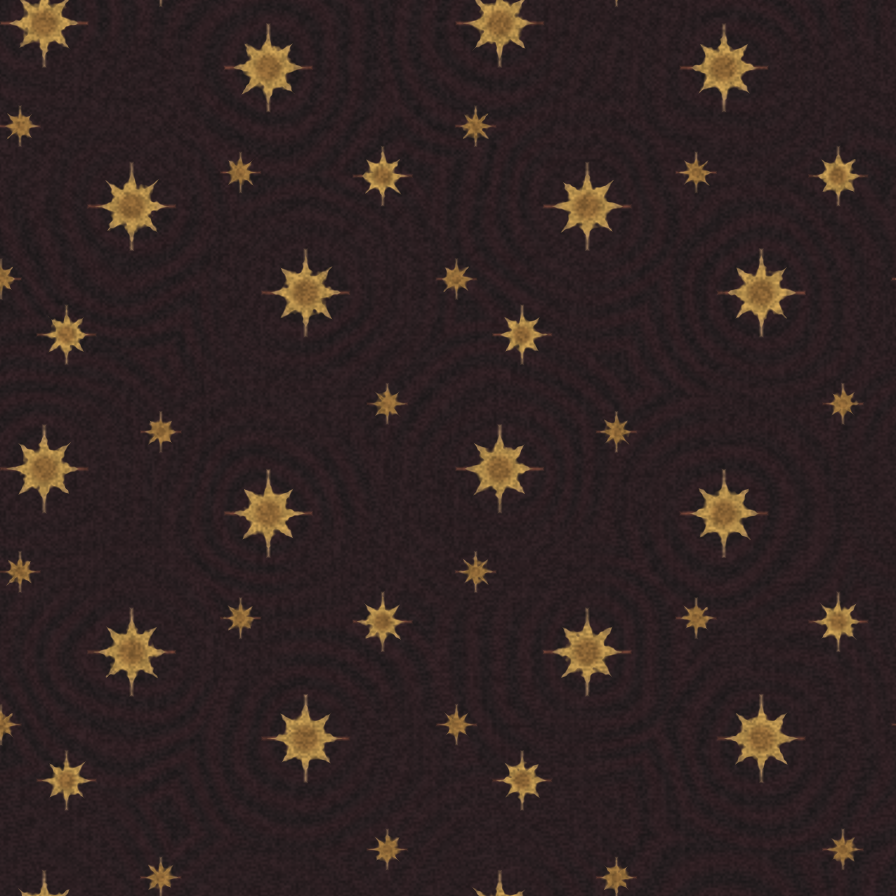
A Shadertoy shader for this pattern:

```glsl
// Woven night-sky cloth: gold eight-pointed stars in three sizes on dark maroon.
// One tile of eleven stars repeats with fract; faint broken rings circle the large
// stars, and value noise gives the yarn grain and the soft, ragged edges.

#define TILE vec2(0.5085, 0.4974)        // repeat size in canvas units
#define VALLEY 0.46                      // body radius between points
#define TIP 0.80                         // body radius at points
#define RAY_WIDTH 0.030                  // half width of the long thin rays
#define RING_STEP 0.029                  // spacing of the background rings
#define GRAIN_FREQ 380.0                 // yarn cells across the canvas
#define EDGE_BLUR 0.0021                 // softness of the woven edges
#define GOLD vec3(0.71, 0.56, 0.30)
#define BRONZE vec3(0.51, 0.36, 0.19)
#define RUST vec3(0.43, 0.25, 0.20)
#define TAN vec3(0.56, 0.44, 0.33)
#define MAROON vec3(0.186, 0.122, 0.134)
#define SHADOW vec3(0.134, 0.112, 0.118)

const float PI = 3.14159;
const int STAR_COUNT = 11;
const int LARGE_COUNT = 4;

// Position inside the tile (from its top left) and reach; large ones first
const float SMALL = 0.0220, MEDIUM = 0.0325, LARGE = 0.0485;
const vec3 STARS[STAR_COUNT] = vec3[STAR_COUNT](
    vec3(0.097, 0.052, LARGE), vec3(0.589, 0.152, LARGE),
    vec3(0.289, 0.463, LARGE), vec3(0.671, 0.657, LARGE),
    vec3(0.840, 0.395, MEDIUM), vec3(0.146, 0.751, MEDIUM),
    vec3(0.044, 0.283, SMALL), vec3(0.528, 0.387, SMALL),
    vec3(0.002, 0.626, SMALL), vec3(0.850, 0.906, SMALL),
    vec3(0.353, 0.969, SMALL));

float hash(vec2 p) {
    return fract(sin(dot(p, vec2(127.1, 311.7))) * 43758.5453);
}

float noise(vec2 p) {
    vec2 i = floor(p), f = fract(p);
    f = f * f * (3.0 - 2.0 * f);
    return mix(mix(hash(i), hash(i + vec2(1, 0)), f.x),
               mix(hash(i + vec2(0, 1)), hash(i + vec2(1, 1)), f.x), f.y);
}

// Offset from the nearest repeat of a star
vec2 wrapOffset(vec2 p, vec2 center) {
    return (fract(p / TILE - center + 0.5) - 0.5) * TILE;
}

// Round body drawn out into eight narrow points, in units of the star reach
float bodyDistance(vec2 p) {
    float sector = PI / 4.0;
    float angle = atan(p.y, p.x + 1e-6);
    float fold = abs(mod(angle + 0.5 * sector, sector) - 0.5 * sector);
    float spike = pow(1.0 - fold / (0.5 * sector), 2.5);
    return 0.7 * (length(p) - mix(VALLEY, TIP, spike));
}

// Thin tapering rays along both axes
float rayDistance(vec2 p) {
    vec2 q = abs(p);
    q = q.x > q.y ? q : q.yx;
    return max(q.y - RAY_WIDTH * (1.6 - 0.7 * q.x), q.x - 1.0);
}

// Dark cloth with broken rings and grain
vec3 background(vec2 p, float ringRadius, float grain) {
    float warped = ringRadius + 0.026 * (noise(p * 15.0) - 0.5);
    float ring = 0.5 + 0.5 * sin(2.0 * PI * warped / RING_STEP);
    float broken = smoothstep(0.2, 0.7, noise(p * 11.0 + 7.0));
    float shade = mix(0.4, ring, 0.2 + 0.6 * broken);
    vec3 cloth = mix(MAROON, SHADOW, shade);
    return cloth + (grain - 0.5) * vec3(0.090, 0.058, 0.064);
}

void mainImage(out vec4 fragColor, in vec2 fragCoord) {
    vec2 p = fragCoord / iResolution.xy;
    p.y = 1.0 - p.y;
    float soft = max(0.9 / iResolution.y, EDGE_BLUR);
    float grain = mix(noise(p * GRAIN_FREQ), noise(p * GRAIN_FREQ * 0.5 + 31.0), 0.35);
    float fray = noise(p * GRAIN_FREQ * 0.6 + 53.0);
    float ragged = (fray - 0.5) * 0.0045;

    // Rings follow the closest large star
    float ringRadius = 1.0;
    for (int i = 0; i < LARGE_COUNT; i++)
        ringRadius = min(ringRadius, length(wrapOffset(p, STARS[i].xy)));
    vec3 color = background(p, ringRadius, grain);

    // Stars: faded rays below, gold body with a bronze heart above
    for (int i = 0; i < STAR_COUNT; i++) {
        float reach = STARS[i].z;
        vec2 q = wrapOffset(p, STARS[i].xy) / reach;
        float ray = rayDistance(q) * reach;
        float body = bodyDistance(q) * reach + ragged;

        float heart = 1.0 - smoothstep(0.18, 0.42, length(q));
        float dullness = reach < MEDIUM ? 0.65 : 0.0;
        vec3 yarn = mix(GOLD, BRONZE, max(0.85 * heart, dullness));
        yarn = mix(yarn, TAN, 0.6 * smoothstep(0.50, 0.72, length(q)));
        yarn *= 0.76 + 0.48 * grain;

        // Sideways rays are rusty, upright ones pale; fraying thins both
        vec3 rayColor = abs(q.x) > abs(q.y) ? RUST : TAN;
        float rayCover = 1.0 - smoothstep(-soft, soft, ray);
        rayCover *= 0.65 + 0.6 * fray;
        color = mix(color, rayColor * (0.8 + 0.4 * grain), min(rayCover, 1.0));
        color = mix(color, yarn, 1.0 - smoothstep(-soft, soft, body));
    }
    fragColor = vec4(color, 1.0);
}
```
